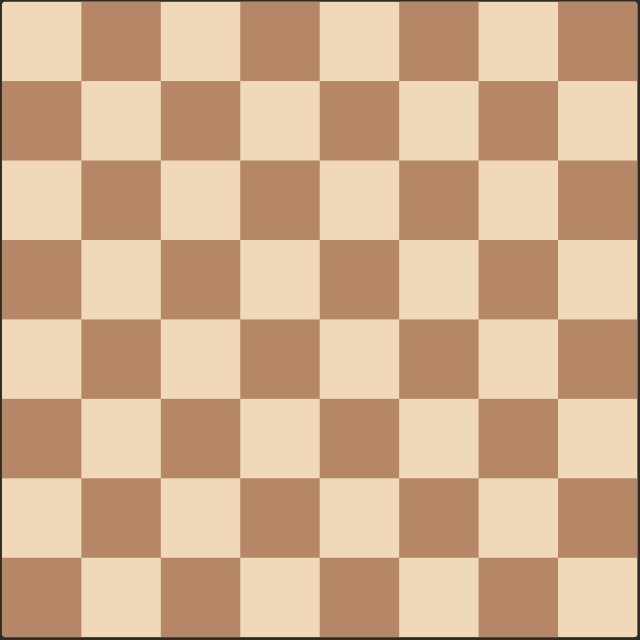
Reproduce this pattern procedurally as a WebGL 2 fragment shader.

```glsl
#version 300 es
precision highp float;

uniform vec2 u_resolution;
out vec4 fragColor;

const vec3 CREAM = vec3(0.94, 0.85, 0.72);
const vec3 BROWN = vec3(0.71, 0.53, 0.40);
const vec3 FRAME = vec3(0.18, 0.17, 0.16);

const float SQUARES = 8.0;
const float SQUARE_SIZE = 0.12413;
const float CORNER_RADIUS = 0.005;
const vec2 BOARD_CENTER = vec2(0.49955, 0.5009);

// Signed distance to a rounded box centred on the origin
float roundedBox(vec2 p, vec2 halfSize, float radius) {
    vec2 q = abs(p) - halfSize + radius;
    return length(max(q, 0.0)) + min(max(q.x, q.y), 0.0) - radius;
}

// Alternating +1 / -1 bands of unit width, smoothed over one pixel
vec2 squareWave(vec2 p, float pixel) {
    vec2 bandSign = 1.0 - 2.0 * mod(floor(p), 2.0);
    vec2 edgeDistance = 0.5 - abs(fract(p) - 0.5);
    return bandSign * clamp(2.0 * edgeDistance / pixel, 0.0, 1.0);
}

// 1 on squares whose column and row share parity, 0 on the others
float checker(vec2 p, float pixel) {
    vec2 wave = squareWave(p, pixel);
    return 0.5 + 0.5 * wave.x * wave.y;
}

float coverage(float signedDistance, float pixel) {
    return clamp(0.5 - signedDistance / pixel, 0.0, 1.0);
}

void main() {
    float side = min(u_resolution.x, u_resolution.y);
    float pixel = 1.0 / side;
    vec2 uv = (gl_FragCoord.xy - 0.5 * u_resolution) / side + 0.5;
    vec2 p = uv - BOARD_CENTER;

    // Checkered squares, dark at the lower left
    vec2 grid = p / SQUARE_SIZE + 0.5 * SQUARES;
    vec3 board = mix(CREAM, BROWN, checker(grid, pixel / SQUARE_SIZE));

    // Thin dark frame around the softly rounded board
    vec2 halfSize = vec2(0.5 * SQUARES * SQUARE_SIZE);
    float inside = coverage(roundedBox(p, halfSize, CORNER_RADIUS), pixel);
    fragColor = vec4(mix(FRAME, board, inside), 1.0);
}
```
